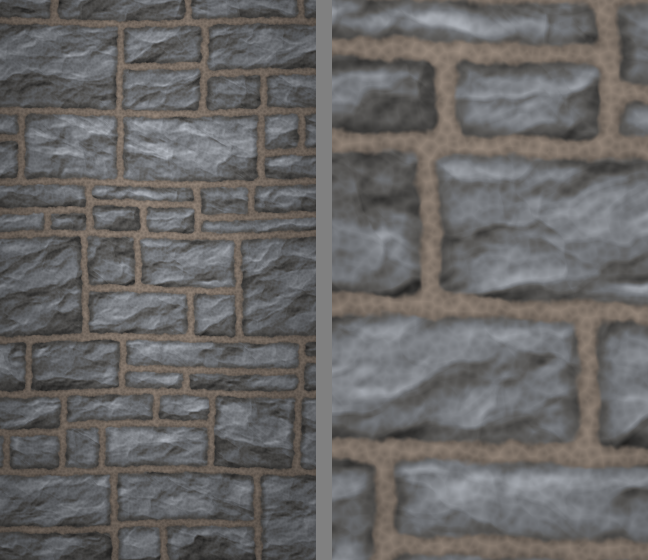
Left, the full canvas; right, a detail of the centre.
Give the GLSL for this texture, as a Shadertoy shader.

```glsl
// Draws a wall of rough grey ashlar blocks set in sandy mortar.

const vec2 BLOCK_SIZE = vec2(0.215, 0.137);
const float JOINT_HALF_WIDTH = 0.0062;
const float CORNER_RADIUS = 0.006;
const vec3 MORTAR_COLOR = vec3(0.475, 0.43, 0.392);
const vec3 WARM_TINT = vec3(1.01, 0.995, 0.975);
const vec3 COOL_TINT = vec3(0.975, 1.0, 1.04);

struct Block {
    vec2 low;
    vec2 high;
    vec2 id;
};

vec2 hash2(vec2 p) {
    vec2 k = vec2(dot(p, vec2(127.1, 311.7)), dot(p, vec2(269.5, 183.3)));
    return fract(sin(k) * 43758.5);
}

// Distance to the nearest scattered point.
float cellular(vec2 p) {
    vec2 base = floor(p);
    float nearest = 4.0;
    for (int y = -1; y <= 1; y++) {
        for (int x = -1; x <= 1; x++) {
            vec2 cell = base + vec2(x, y);
            vec2 offset = cell + hash2(cell) - p;
            nearest = min(nearest, dot(offset, offset));
        }
    }
    return sqrt(nearest);
}

float layeredSines(vec2 p) {
    float sum = 0.0, weight = 0.5;
    for (int i = 0; i < 4; i++) {
        sum += weight * sin(p.x + 1.7 * sin(p.y)) * cos(p.y + 0.8 * sin(p.x));
        p = mat2(1.5, 1.1, -1.1, 1.5) * p + 2.3;
        weight *= 0.55;
    }
    return sum;
}

// Interval of an unevenly spaced series: low end, high end, index.
float jitteredEdge(float i, float seed) {
    return i + 0.5 * (hash2(vec2(i, seed)).x - 0.5);
}

vec3 unevenInterval(float x, float seed) {
    float i = floor(x);
    if (x < jitteredEdge(i, seed)) i -= 1.0;
    else if (x >= jitteredEdge(i + 1.0, seed)) i += 1.0;
    return vec3(jitteredEdge(i, seed), jitteredEdge(i + 1.0, seed), i);
}

void splitRange(float x, float ratio, inout float low, inout float high, inout float id) {
    float cut = mix(low, high, ratio);
    if (x < cut) {
        high = cut;
        id += 37.0;
    } else {
        low = cut;
        id += 71.0;
    }
}

// Courses hold whole blocks or stacked thin ones, some of them cut short.
Block findBlock(vec2 p) {
    vec2 g = p / BLOCK_SIZE;
    vec3 course = unevenInterval(g.y, 4.0);
    vec3 column = unevenInterval(g.x + 0.37 * course.z, course.z + 19.0);
    column.xy -= 0.37 * course.z;
    Block b = Block(vec2(column.x, course.x), vec2(column.y, course.y), vec2(column.z, course.z));
    vec2 choice = hash2(b.id + 8.0);
    if (choice.x < 0.56) {
        splitRange(g.y, mix(0.36, 0.64, choice.y), b.low.y, b.high.y, b.id.y);
        vec2 cut = hash2(b.id + 3.0);
        if (cut.x < 0.4) splitRange(g.x, mix(0.25, 0.75, cut.y), b.low.x, b.high.x, b.id.x);
    }
    b.low *= BLOCK_SIZE;
    b.high *= BLOCK_SIZE;
    return b;
}

float roundedBox(vec2 p, vec2 halfSize, float radius) {
    vec2 q = abs(p) - halfSize + radius;
    return length(max(q, 0.0)) + min(max(q.x, q.y), 0.0) - radius;
}

// Chipped scoops at three scales, each with a similar slope.
float rockHeight(vec2 p) {
    p += 0.012 * vec2(layeredSines(p * 38.0), layeredSines(p * 38.0 + 9.0));
    return 0.5 * cellular(p * 16.0) / 16.0
         + 0.36 * cellular(p * 34.0 + 5.0) / 34.0
         + 0.26 * cellular(p * 75.0 + 11.0) / 75.0;
}

float rockLight(vec2 p, vec2 id) {
    float tilt = 0.9 * (hash2(id + 6.0).x - 0.5);
    mat2 turn = mat2(cos(tilt), sin(tilt), -sin(tilt), cos(tilt));
    vec2 q = turn * p * vec2(0.62, 1.0) + 7.0 * hash2(id);
    vec2 towardLight = turn * vec2(-0.0012, 0.0032);
    return (rockHeight(q) - rockHeight(q + towardLight)) / length(towardLight);
}

vec3 stoneColor(vec2 p, Block b, float edgeDistance, float grain) {
    float rise = (p.y - b.low.y) / (b.high.y - b.low.y);
    float tone = 0.425 + 0.135 * rockLight(p, b.id);
    tone += 0.09 * (hash2(b.id + 2.0).y - 0.5) + 0.045 * layeredSines(p * 24.0 + b.id);
    tone += 0.06 * (grain - 0.45);
    tone *= mix(0.9, 1.08, rise);
    tone *= 1.0 - 0.3 * smoothstep(-0.012, 0.0, edgeDistance);
    return tone * mix(WARM_TINT, COOL_TINT, smoothstep(0.3, 0.43, tone));
}

void mainImage(out vec4 fragColor, in vec2 fragCoord) {
    vec2 uv = fragCoord / iResolution.xy;
    vec2 p = fragCoord / iResolution.y;

    // Slightly crooked joints
    vec2 wall = p + 0.003 * vec2(sin(p.y * 11.0), sin(p.x * 13.0 + p.y * 5.0));
    Block b = findBlock(wall);
    vec2 ragged = wall + 0.0035 * vec2(layeredSines(p * 95.0), layeredSines(p * 95.0 + 4.0));
    vec2 halfSize = 0.5 * (b.high - b.low) - JOINT_HALF_WIDTH;
    float d = roundedBox(ragged - 0.5 * (b.low + b.high), halfSize, CORNER_RADIUS);

    // Stone over grainy mortar
    float grain = cellular(p * 170.0);
    vec3 mortar = MORTAR_COLOR * (0.9 + 0.22 * grain + 0.08 * layeredSines(p * 45.0));
    mortar *= mix(0.86, 1.0, smoothstep(0.0, 0.005, d));
    vec3 color = mix(mortar, stoneColor(wall, b, d, grain), smoothstep(0.0018, -0.0018, d));

    // Soft light pooled above the middle
    vec2 fromLight = (uv - vec2(0.5, 0.62)) * vec2(1.1, 0.9);
    color *= mix(1.1, 0.76, smoothstep(0.05, 0.75, length(fromLight)));
    fragColor = vec4(color, 1.0);
}
```
